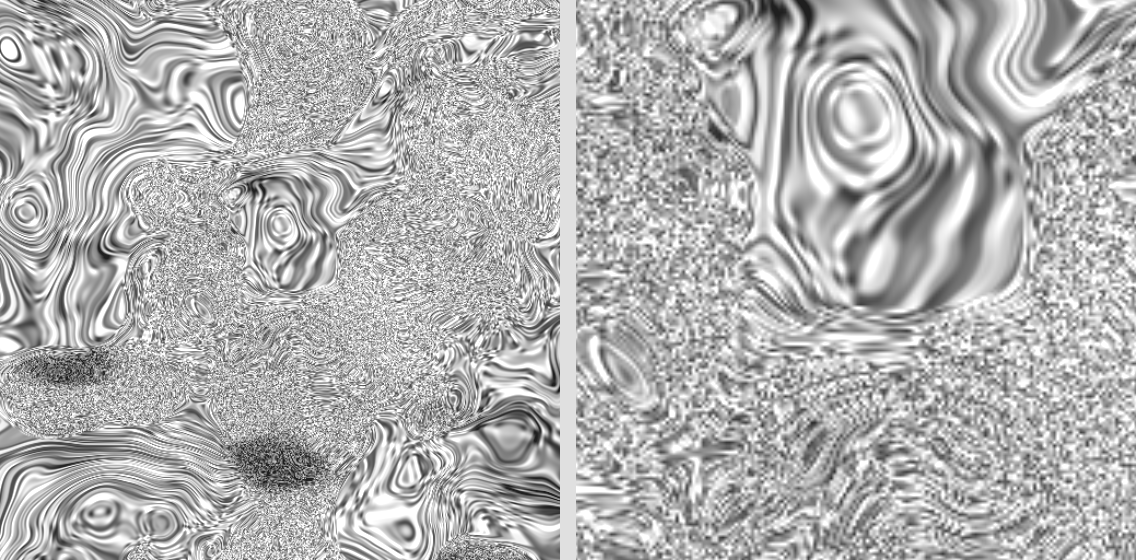
Left, the full canvas; right, a detail of the centre.
Write a WebGL 2 fragment shader that draws this texture.

```glsl
#version 300 es
precision highp float;
// Swirling grey grain: fine noise dragged along the contours of smooth warped fields.

uniform vec2 u_resolution;
out vec4 fragColor;

const float GRAIN_CELLS = 512.0;   // finest grain, samples per canvas side
const float FIELD_SCALE = 4.5;     // size of the swirls
const float FOLD_SCALE = 3.0;      // size of the bends in the swirls
const float FOLD_AMOUNT = 0.16;
const float ACROSS_DENSITY = 125.0; // streak density across the flow
const float ALONG_DENSITY = 22.0;   // streak density along the flow
const float ROUGH_SCALE = 5.0;     // size of the grainy regions
const float ROUGH_FIELD_SCALE = 6.0;
const float ROUGH_DENSITY = 260.0; // how finely streaks break into grain
const vec2 ROUGH_RANGE = vec2(-0.06, 0.30);
const vec2 SHADE_SCALE = vec2(5.0, 9.0);
const vec2 DARK_RANGE = vec2(0.18, 0.44);
const float DARK_DEPTH = 0.26;
const float SHADE_DEPTH = 0.12;
const float MEAN_TONE = 0.70;
const float CONTRAST = 1.0;
const float OCTAVE_GAIN = 0.26;
const mat2 OCTAVE_TURN = mat2(1.6, 1.2, -1.2, 1.6);

float hash(ivec2 cell, uint seed) {
    uvec2 c = uvec2(cell);
    uint h = c.x * 0x9E3779B1u ^ c.y * 0x85EBCA77u ^ seed * 0xC2B2AE3Du;
    h = (h ^ (h >> 15)) * 0x2C1B3C6Du;
    h = (h ^ (h >> 12)) * 0x297A2D39u;
    h ^= h >> 15;
    return float(h >> 8) / 16777216.0;
}

// Value noise centred on zero, from -0.5 to 0.5
float noise(vec2 p, uint seed) {
    ivec2 c = ivec2(floor(p));
    vec2 t = fract(p);
    t = t * t * (3.0 - 2.0 * t);
    float low = mix(hash(c, seed), hash(c + ivec2(1, 0), seed), t.x);
    float high = mix(hash(c + ivec2(0, 1), seed), hash(c + ivec2(1, 1), seed), t.x);
    return mix(low, high, t.y) - 0.5;
}

float fbm(vec2 p, uint seed) {
    float sum = 0.0;
    float amplitude = 1.0;
    p += 7.3 * float(seed);
    for (int i = 0; i < 3; i++) {
        sum += amplitude * noise(p, seed + uint(i) * 31u);
        p = OCTAVE_TURN * p + 3.7;
        amplitude *= OCTAVE_GAIN;
    }
    return sum;
}

vec2 fbm2(vec2 p, uint seed) {
    return vec2(fbm(p, seed), fbm(p, seed + 1u));
}

// Fine noise read through the folded fields
float streaks(vec2 p) {
    vec2 folded = p + FOLD_AMOUNT * fbm2(p * FOLD_SCALE, 1u);
    vec2 flow = fbm2(folded * FIELD_SCALE, 3u) * vec2(ACROSS_DENSITY, ALONG_DENSITY);
    float rough = smoothstep(ROUGH_RANGE.x, ROUGH_RANGE.y, fbm(folded * ROUGH_SCALE, 5u));
    flow += rough * ROUGH_DENSITY * fbm2(folded * ROUGH_FIELD_SCALE, 6u);
    return noise(flow, 11u);
}

// Streaks sampled on the grain grid and blended smoothly between samples
float grain(vec2 p) {
    vec2 g = p * GRAIN_CELLS - 0.5;
    vec2 cell = floor(g);
    vec2 t = g - cell;
    float sum = 0.0;
    for (int i = 0; i < 4; i++) {
        vec2 corner = vec2(i & 1, i >> 1);
        vec2 weight = mix(1.0 - t, t, corner);
        sum += weight.x * weight.y * streaks((cell + corner + 0.5) / GRAIN_CELLS);
    }
    return sum;
}

void main() {
    vec2 p = gl_FragCoord.xy / min(u_resolution.x, u_resolution.y);

    // Broad light and dark patches
    vec2 bent = p + FOLD_AMOUNT * fbm2(p * FOLD_SCALE, 1u);
    float shade = fbm(bent * SHADE_SCALE, 9u);
    float dark = smoothstep(DARK_RANGE.x, DARK_RANGE.y, shade);

    float tone = MEAN_TONE + CONTRAST * grain(p);
    tone -= SHADE_DEPTH * shade + DARK_DEPTH * dark;
    fragColor = vec4(vec3(clamp(tone, 0.12, 1.0)), 1.0);
}
```
